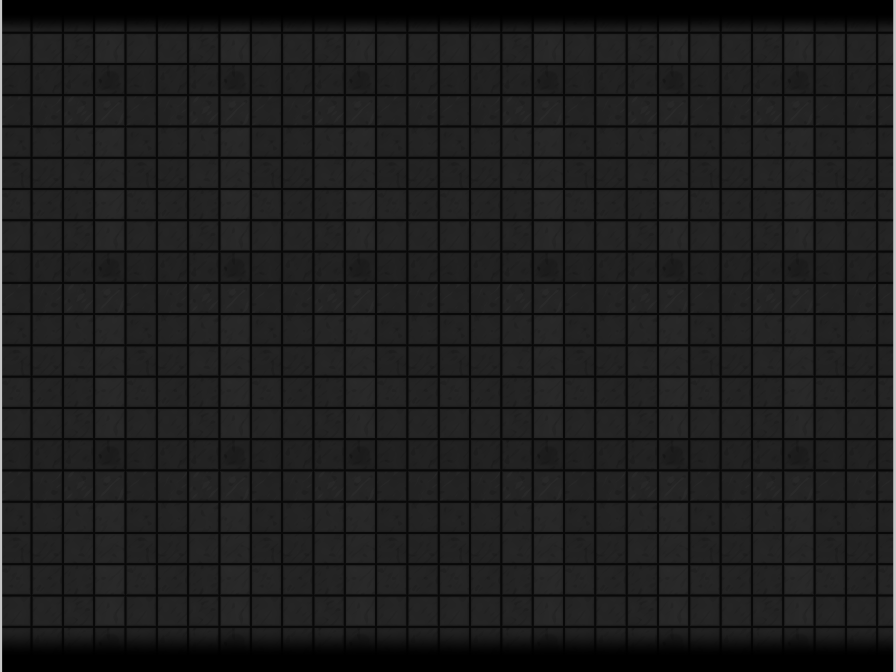
Reproduce this pattern procedurally as a Shadertoy shader.

```glsl
float hash(vec2 p) {
    vec3 q = fract(vec3(p.xyx) * 0.1031);
    q += dot(q, q.yzx + 33.33);
    return fract((q.x + q.y) * q.z);
}

vec2 gradient(vec2 cell) {
    float angle = 6.2832 * hash(cell);
    return vec2(cos(angle), sin(angle));
}

float gradientNoise(vec2 p) {
    vec2 i = floor(p), f = fract(p);
    vec2 u = f * f * f * (f * (f * 6.0 - 15.0) + 10.0);
    vec2 e = vec2(0.0, 1.0);
    float low = mix(dot(gradient(i), f), dot(gradient(i + e.yx), f - e.yx), u.x);
    float high = mix(dot(gradient(i + e.xy), f - e.xy), dot(gradient(i + e.yy), f - e.yy), u.x);
    return mix(low, high, u.y);
}

// Brightness of one worn tile; f runs from 0 to 1, left to right and top to bottom
float tileShade(vec2 f, vec2 id) {
    vec2 seed = id * 17.0 + 5.0;
    bool special = id.x == 3.0;
    float shade = 0.14 + 0.014 * (hash(seed) - 0.5);
    if (id.y == 2.0) shade -= 0.012;
    if (special && id.y != 2.0 && id.y != 3.0) shade += 0.014;

    // Broad mottling, small stains and diagonal scratches
    shade += 0.010 * gradientNoise(f * 2.5 + seed);
    float stain = smoothstep(0.3, 0.45, gradientNoise(f * 4.0 + seed + 3.7));
    shade -= 0.016 * stain;
    vec2 slant = vec2(f.x + f.y, (f.x - f.y) * 0.3);
    float scratch = smoothstep(0.18, 0.4, gradientNoise(slant * 6.0 + seed + 8.3));
    shade += (id.y == 3.0 ? 0.018 : -0.010) * scratch;

    // Dark arched smear in the darker row
    if (special && id.y == 2.0) {
        vec2 q = f - vec2(0.5, 0.55);
        float arch = length(vec2(q.x, min(q.y, 0.0))) - 0.32 + 0.08 * gradientNoise(f * 5.0);
        shade -= 0.016 * (1.0 - smoothstep(-0.05, 0.05, arch)) * (1.0 - smoothstep(0.2, 0.35, q.y));
    }
    return shade;
}

void mainImage(out vec4 fragColor, in vec2 fragCoord) {
    vec2 p = fragCoord / iResolution.y;
    float aspect = iResolution.x / iResolution.y;
    float pixel = 1.0 / iResolution.y;

    // Square grid, rows counted from the top
    vec2 grid = (vec2(p.x, 1.0 - p.y) - vec2(0.0003, 0.0021)) / vec2(0.04661, 0.04653);
    vec2 cell = floor(grid), f = fract(grid);

    // Wear recurs every 14 columns, in groups of four, and every 6 rows
    vec2 id = vec2(mod(mod(cell.x, 14.0), 4.0), mod(cell.y, 6.0));
    float shade = tileShade(f, id);

    // Dark joints with a soft shadow on the tile rims
    vec2 rim = min(f, 1.0 - f);
    float edge = min(rim.x, rim.y);
    float blur = 0.5 * pixel / 0.0466;
    shade *= mix(0.84, 1.0, smoothstep(0.02, 0.11, edge));
    shade = mix(0.035, shade, smoothstep(-blur, blur, edge - 0.034));

    // Black bands fading in at the top and bottom
    shade *= smoothstep(0.02, 0.054, 1.0 - p.y) * smoothstep(0.022, 0.064, p.y);

    // Thin pale strips down both sides
    float side = min(p.x - 0.0033, aspect - p.x - 0.004);
    shade = mix(0.78, shade, smoothstep(-0.5 * pixel, 0.5 * pixel, side));
    fragColor = vec4(vec3(shade), 1.0);
}
```
